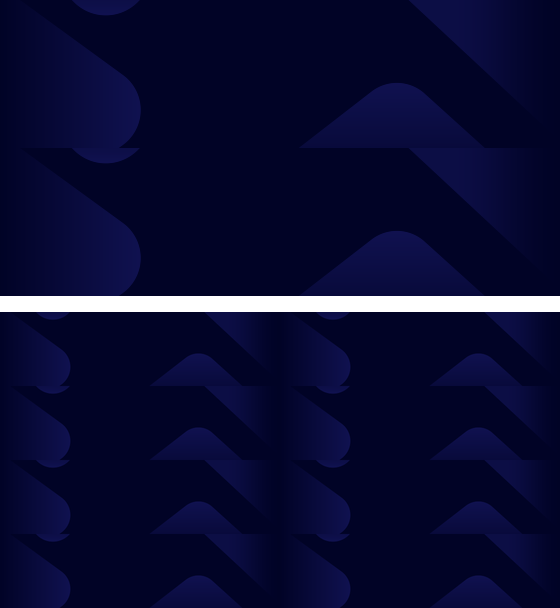
Top: one tile. Bottom: repeated 2 by 2.
Give the GLSL for this background, as a WebGL 1 fragment shader.

```glsl
precision highp float;

uniform vec2 u_resolution;

#define REPEATS vec2(1.0, 2.0)
#define TILE_SIZE vec2(3.8, 1.0)
#define BACKGROUND vec3(0.003, 0.011, 0.150)
#define GLOW vec3(0.062, 0.068, 0.312)
#define NOSE_RADIUS 0.292
#define PEAK_RADIUS 0.282
#define CAP_RADIUS 0.307
#define SLOPE_GLOW 0.75

// Signed distance to a wedge with its corner rounded about the origin.
// The wedge lies left of rayA and right of rayB, both leaving the corner.
float roundedWedge(vec2 q, vec2 rayA, vec2 rayB, float radius) {
  vec2 a = normalize(rayA);
  vec2 b = normalize(rayB);
  if (max(dot(q, a), dot(q, b)) < 0.0) return length(q) - radius;
  float sideA = dot(q, vec2(a.y, -a.x));
  float sideB = dot(q, vec2(-b.y, b.x));
  return max(sideA, sideB) - radius;
}

// Lays a shape over the colour; level runs from background to full glow.
vec3 paint(vec3 under, float dist, float level, float pixel) {
  float coverage = 1.0 - smoothstep(-0.6 * pixel, 0.6 * pixel, dist);
  return mix(under, mix(BACKGROUND, GLOW, level), coverage);
}

void main() {
  vec2 uv = gl_FragCoord.xy / u_resolution;
  vec2 p = fract(uv * REPEATS) * TILE_SIZE;
  vec2 pixelSize = REPEATS * TILE_SIZE / u_resolution;
  float pixel = max(pixelSize.x, pixelSize.y);
  vec3 color = BACKGROUND;

  // Rounded nose on the left, fading out toward the side edge
  float nose = roundedWedge(p - vec2(0.663, 0.257),
                            vec2(-0.809, 0.587), vec2(-0.81, -0.59), NOSE_RADIUS);
  color = paint(color, nose, clamp(p.x / 0.95, 0.0, 1.0), pixel);

  // Cap hanging from the top of the tile
  float cap = roundedWedge(p - vec2(0.718, 1.203),
                           vec2(1.0, 1.0), vec2(-1.0, 1.0), CAP_RADIUS);
  color = paint(color, cap, mix(1.0, 0.8, smoothstep(0.89, 1.0, p.y)), pixel);

  // Rounded peak, brightest at its crest
  float peak = roundedWedge(p - vec2(2.693, 0.158),
                            vec2(-0.79, -0.61), vec2(0.743, -0.669), PEAK_RADIUS);
  color = paint(color, peak, mix(0.5, 1.0, clamp(p.y / 0.44, 0.0, 1.0)), pixel);

  // Straight slope on the right, fading out toward the side edge
  float slope = dot(p - vec2(2.772, 1.0), vec2(-0.68, -0.733));
  float fade = 1.0 - smoothstep(3.05, TILE_SIZE.x, p.x);
  color = paint(color, slope, SLOPE_GLOW * fade, pixel);

  gl_FragColor = vec4(color, 1.0);
}
```
